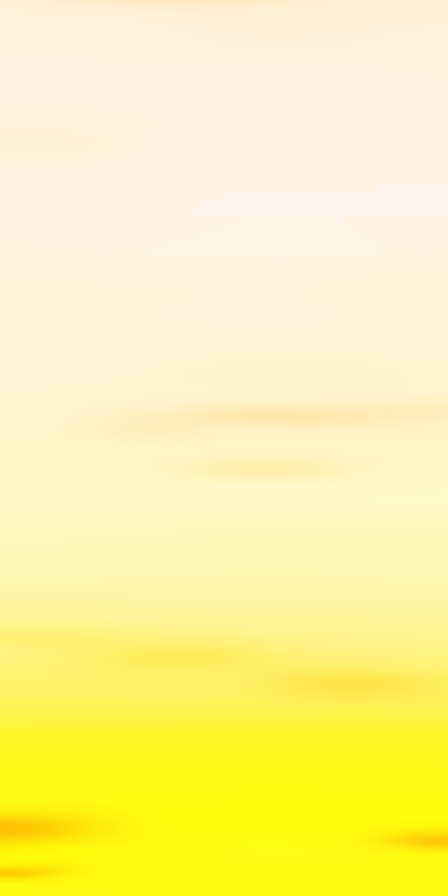
A Shadertoy shader for this background:

```glsl
// A pale cream sky melting into a bright yellow glow, with soft streaks of cloud.

const float STREAK_AMOUNT = 0.018;           // faint tonal variation across the sky
const vec2  STREAK_SCALE  = vec2(1.6, 22.0); // wide, thin streaks
const vec2  WARP_SCALE    = vec2(4.0, 30.0);
const float WARP_AMOUNT   = 0.008;           // waviness of the cloud edges

// Sky stops: height, green, blue (red is always full)
const int STOP_COUNT = 13;
const vec3 SKY_STOPS[STOP_COUNT] = vec3[](
    vec3(0.00, 0.980, 0.06), vec3(0.09, 0.992, 0.06), vec3(0.14, 0.985, 0.10),
    vec3(0.18, 0.965, 0.18), vec3(0.22, 0.950, 0.38), vec3(0.28, 0.955, 0.54),
    vec3(0.35, 0.962, 0.68), vec3(0.44, 0.978, 0.77), vec3(0.53, 0.958, 0.80),
    vec3(0.58, 0.952, 0.83), vec3(0.67, 0.962, 0.86), vec3(0.76, 0.955, 0.885),
    vec3(1.00, 0.945, 0.86));

// Clouds: centre x, centre y, half width, half height
const int CLOUD_COUNT = 12;
const vec4 CLOUDS[CLOUD_COUNT] = vec4[](
    vec4(0.40, 1.003, 0.26, 0.013), vec4(0.06, 0.835, 0.20, 0.018),
    vec4(0.59, 0.536, 0.24, 0.012), vec4(0.33, 0.521, 0.14, 0.012),
    vec4(0.95, 0.538, 0.22, 0.016), vec4(0.59, 0.478, 0.20, 0.014),
    vec4(0.40, 0.268, 0.22, 0.018), vec4(0.78, 0.238, 0.19, 0.017),
    vec4(0.05, 0.288, 0.26, 0.013), vec4(0.00, 0.078, 0.20, 0.016),
    vec4(0.99, 0.065, 0.13, 0.011), vec4(0.00, 0.028, 0.13, 0.009));

// How much green and blue each cloud absorbs
const vec2 CLOUD_SHADE[CLOUD_COUNT] = vec2[](
    vec2(0.045, 0.13), vec2(0.010, 0.06),
    vec2(0.045, 0.12), vec2(0.020, 0.06),
    vec2(0.025, 0.07), vec2(0.030, 0.12),
    vec2(0.030, 0.15), vec2(0.060, 0.15),
    vec2(0.010, 0.10), vec2(0.240, 0.05),
    vec2(0.210, 0.04), vec2(0.190, 0.05));

float hash(vec2 p) {
    vec3 q = fract(p.xyx * 0.1031);
    q += dot(q, q.yzx + 33.33);
    return fract((q.x + q.y) * q.z);
}

float valueNoise(vec2 p) {
    vec2 cell = floor(p);
    vec2 f = fract(p);
    f = f * f * (3.0 - 2.0 * f);
    float low = mix(hash(cell), hash(cell + vec2(1.0, 0.0)), f.x);
    float high = mix(hash(cell + vec2(0.0, 1.0)), hash(cell + 1.0), f.x);
    return mix(low, high, f.y);
}

vec3 skyGradient(float height) {
    vec2 tone = SKY_STOPS[0].yz;
    for (int i = 1; i < STOP_COUNT; i++) {
        float t = (height - SKY_STOPS[i - 1].x) / (SKY_STOPS[i].x - SKY_STOPS[i - 1].x);
        tone = mix(tone, SKY_STOPS[i].yz, clamp(t, 0.0, 1.0));
    }
    return vec3(1.0, tone);
}

vec2 cloudShade(vec2 p) {
    vec2 shade = vec2(0.0);
    for (int i = 0; i < CLOUD_COUNT; i++) {
        vec2 d = (p - CLOUDS[i].xy) / CLOUDS[i].zw;
        shade += CLOUD_SHADE[i] * exp(-dot(d, d));
    }
    return shade;
}

void mainImage(out vec4 fragColor, in vec2 fragCoord) {
    vec2 uv = fragCoord / iResolution.xy;

    // Sky with faint horizontal streaks
    vec3 color = skyGradient(uv.y);
    float streak = valueNoise(uv * STREAK_SCALE + 7.0) - 0.5;
    color.gb += streak * STREAK_AMOUNT * vec2(0.5, 2.0);

    // Clouds with gently wavy edges
    float warp = (valueNoise(uv * WARP_SCALE) - 0.5) * WARP_AMOUNT;
    color.gb -= cloudShade(uv + vec2(0.0, warp));

    fragColor = vec4(clamp(color, 0.0, 1.0), 1.0);
}
```
